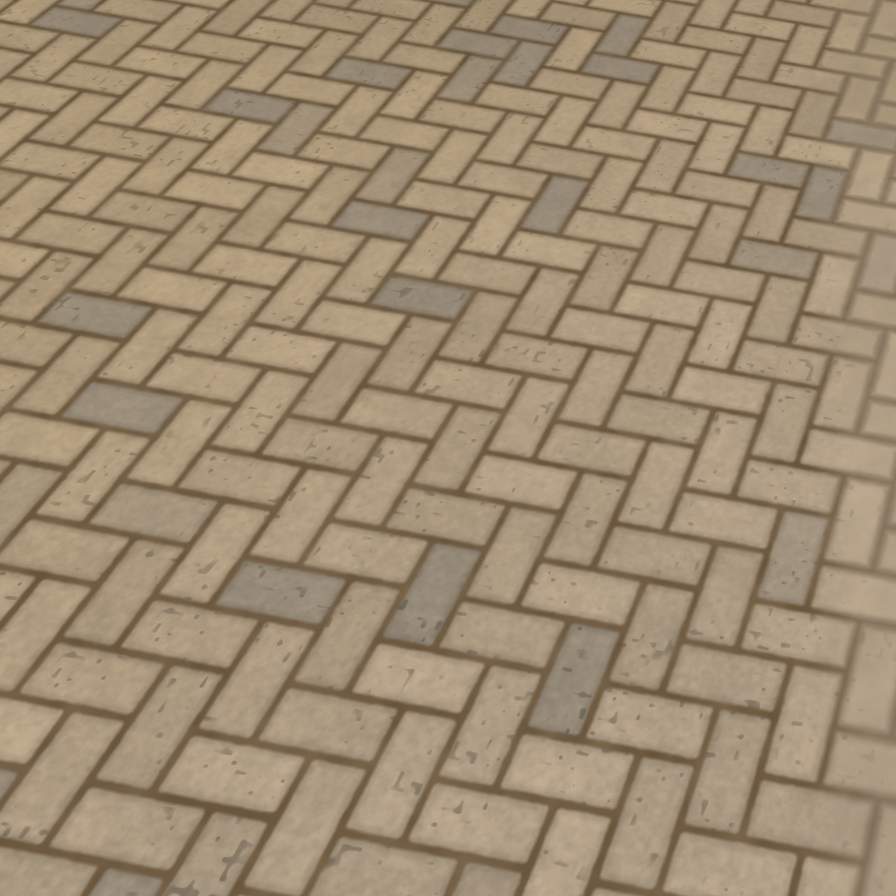
Reproduce this texture procedurally as a three.js fragment shader.

```glsl
// Sandy herringbone brick paving receding in perspective, with worn earthy joints.
#define VIEW_CENTRE vec2(0.582, 0.4622)
#define STEP_ALONG vec2(0.0987, 0.0511)
#define STEP_ACROSS vec2(0.0241, -0.1471)
#define PERSPECTIVE vec2(0.030, -0.066)
#define JOINT_HALF 0.062
#define CORNER_RADIUS 0.07
#define EDGE_SOFTNESS 0.048
#define EDGE_WOBBLE 0.035
#define GREY_SHARE 0.06
#define GRAIN 0.055

varying vec2 vUv;

const vec3 SAND = vec3(0.690, 0.620, 0.525);
const vec3 WARM_SAND = vec3(0.695, 0.610, 0.480);
const vec3 GREY_BRICK = vec3(0.560, 0.520, 0.465);
const vec3 JOINT_LIGHT = vec3(0.490, 0.410, 0.305);
const vec3 JOINT_DARK = vec3(0.390, 0.315, 0.215);

float hash(vec2 p) {
  p = fract(p * vec2(0.1731, 0.2347) + 0.37);
  p += dot(p, p.yx + 31.32);
  return fract((p.x + p.y) * p.x * 17.13);
}

float noise(vec2 p) {
  vec2 cell = floor(p);
  vec2 f = fract(p);
  f = f * f * (3.0 - 2.0 * f);
  return mix(mix(hash(cell), hash(cell + vec2(1.0, 0.0)), f.x),
             mix(hash(cell + vec2(0.0, 1.0)), hash(cell + 1.0), f.x), f.y);
}

float fbm(vec2 p) {
  float sum = 0.0;
  float weight = 0.5;
  for (int octave = 0; octave < 3; octave++) {
    sum += weight * noise(p);
    p = p * 2.03 + 7.1;
    weight *= 0.5;
  }
  return sum / 0.875;
}

// Projects the canvas onto the ground: x along a diagonal, y across diagonals.
vec2 groundSteps(vec2 uv) {
  vec2 along = STEP_ALONG - PERSPECTIVE.x * uv;
  vec2 across = STEP_ACROSS - PERSPECTIVE.y * uv;
  vec2 offset = uv - VIEW_CENTRE;
  float det = along.x * across.y - across.x * along.y;
  return vec2(offset.x * across.y - across.x * offset.y,
              along.x * offset.y - offset.x * along.y) / det;
}

// Finds the 2 by 1 brick around p: xy is its corner, zw its size.
vec4 herringbone(vec2 p) {
  vec2 cell = floor(p);
  float phase = mod(cell.x - cell.y, 4.0);
  if (phase < 1.5) {
    return vec4(cell - vec2(step(0.5, phase), 0.0), 2.0, 1.0);
  }
  return vec4(cell - vec2(0.0, 1.0 - step(2.5, phase)), 1.0, 2.0);
}

float roundedBox(vec2 p, vec2 halfSize, float radius) {
  vec2 d = abs(p) - halfSize + radius;
  return length(max(d, 0.0)) + min(max(d.x, d.y), 0.0) - radius;
}

void main() {
  vec2 steps = groundSteps(vUv);
  float depth = 1.0 + dot(PERSPECTIVE, steps);
  vec2 ground = vec2(steps.x + 2.0 * steps.y + 1.0,
                     steps.x - 2.0 * steps.y + 0.5);

  // Brick outline with slightly chipped edges
  vec4 brick = herringbone(ground);
  vec2 local = ground - brick.xy - 0.5 * brick.zw;
  float edge = roundedBox(local, 0.5 * brick.zw - JOINT_HALF, CORNER_RADIUS);
  edge += EDGE_WOBBLE * (fbm(ground * 5.0) - 0.5);
  float haze = smoothstep(0.89, 0.98, vUv.x);
  float blur = EDGE_SOFTNESS * depth * (1.0 + 1.3 * haze);
  float face = 1.0 - smoothstep(-blur, blur, edge);

  // Colour and brightness of each brick
  float pick = hash(brick.xy + 3.7);
  float shade = hash(brick.xy + 41.3);
  float warmth = smoothstep(0.1, 1.1, vUv.y - 0.6 * vUv.x + 0.35);
  vec3 brickColor = mix(SAND, WARM_SAND, warmth * 0.8);
  brickColor *= 0.955 + 0.075 * shade;
  float greyness = smoothstep(1.0 - 3.0 * GREY_SHARE, 1.0 - GREY_SHARE, pick);
  brickColor = mix(brickColor, GREY_BRICK, 0.7 * greyness * greyness);

  // Stains, grain, pits and dirt gathered near the rim
  vec2 grainPoint = ground + 13.0 * shade;
  float detail = (1.0 - 0.75 * haze) / depth;
  brickColor *= 1.0 + 0.09 * (fbm(grainPoint * 1.7) - 0.5);
  brickColor *= 1.0 + detail * GRAIN * 2.0 * (fbm(grainPoint * 9.0) - 0.5);
  float pits = smoothstep(0.76, 0.92, noise(grainPoint * 8.0));
  pits *= smoothstep(0.45, 0.7, noise(grainPoint * 1.4 + 5.0));
  brickColor *= 1.0 - 0.17 * detail * pits;
  brickColor *= 1.0 - 0.10 * smoothstep(-0.16, 0.0, edge);

  // Sandy joints with darker soil in places
  vec3 jointColor = mix(JOINT_LIGHT, JOINT_DARK, fbm(ground * 2.3 + 19.0));
  jointColor = mix(jointColor, SAND * 0.84, 0.5 * haze);

  vec3 color = mix(jointColor, brickColor, face);
  color *= 1.0 - 0.04 * smoothstep(0.8, 1.0, vUv.y);
  gl_FragColor = vec4(color, 1.0);
}
```
